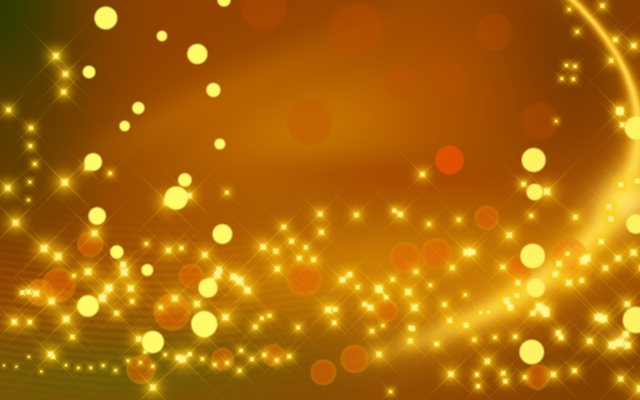
Write a WebGL 2 fragment shader that draws this background.

```glsl
#version 300 es
precision highp float;
// Amber festive background: a golden ribbon, soft discs and diagonal sparkles.
uniform vec2 u_resolution;
out vec4 fragColor;

float hash(float n) { return fract(sin(n * 12.9898) * 43758.5453); }

// Soft elliptical patch of light, tilted by an angle
float patchLight(vec2 p, vec2 center, vec2 radii, float angle) {
    vec2 d = p - center;
    float c = cos(angle), s = sin(angle);
    d = vec2(c * d.x + s * d.y, c * d.y - s * d.x) / radii;
    return exp(-dot(d, d));
}

float disc(vec2 p, vec2 center, float radius, float blur) {
    return 1.0 - smoothstep(radius - blur, radius + blur, length(p - center));
}

// Glowing point with two thin diagonal rays
float sparkle(vec2 d, float size) {
    vec2 q = abs(vec2(d.x + d.y, d.x - d.y)) * 0.707 / size;
    float r2 = dot(q, q);
    vec2 rays = exp(-q * q * 600.0) * exp(-q.yx * 1.3);
    return 1.5 * exp(-r2 * 26.0) + 0.75 * exp(-r2 * 4.5) + 0.5 * (rays.x + rays.y);
}

vec2 ribbonPoint(float t) {
    float s = 1.0 - t;
    return s * s * s * vec2(1.41, 1.02) + 3.0 * s * s * t * vec2(1.75, 0.72)
         + 3.0 * s * t * t * vec2(1.68, 0.28) + t * t * t * vec2(0.75, 0.06);
}

// Distance to the ribbon and the position along it
vec2 ribbon(vec2 p) {
    vec2 best = vec2(9.0, 0.0), a = ribbonPoint(0.0);
    for (float i = 0.0; i < 24.0; i++) {
        vec2 b = ribbonPoint((i + 1.0) / 24.0), e = b - a;
        float h = clamp(dot(p - a, e) / dot(e, e), 0.0, 1.0);
        float d = length(p - a - e * h);
        if (d < best.x) best = vec2(d, (i + h) / 24.0);
        a = b;
    }
    return best;
}

vec3 backdrop(vec2 p) {
    vec3 col = vec3(0.58, 0.26, 0.0);
    col = mix(col, vec3(0.78, 0.46, 0.0), 0.95 * patchLight(p, vec2(0.80, 0.68), vec2(0.42, 0.17), 0.22));
    col = mix(col, vec3(0.74, 0.40, 0.01), 0.6 * patchLight(p, vec2(0.52, 0.74), vec2(0.42, 0.05), 0.42));
    col = mix(col, vec3(0.68, 0.30, 0.0), 0.6 * patchLight(p, vec2(1.15, 0.77), vec2(0.22, 0.20), 0.0));
    col = mix(col, vec3(0.62, 0.25, 0.0), 0.8 * patchLight(p, vec2(1.15, 0.54), vec2(0.45, 0.055), -0.06));
    col = mix(col, vec3(0.81, 0.50, 0.01), 0.95 * patchLight(p, vec2(0.92, 0.31), vec2(0.62, 0.17), 0.1));
    col = mix(col, vec3(0.42, 0.20, 0.0), 0.7 * patchLight(p, vec2(1.45, 0.90), vec2(0.20, 0.30), 0.0));
    col = mix(col, vec3(0.48, 0.24, 0.0), 0.8 * patchLight(p, vec2(1.50, 0.06), vec2(0.34, 0.18), 0.3));
    col = mix(col, vec3(0.18, 0.22, 0.0), patchLight(p, vec2(-0.02, 0.98), vec2(0.24, 0.34), 0.0));
    col = mix(col, vec3(0.34, 0.23, 0.0), 0.75 * patchLight(p, vec2(0.0, 0.60), vec2(0.20, 0.22), 0.0));
    col = mix(col, vec3(0.42, 0.36, 0.02), 0.9 * patchLight(p, vec2(0.26, 0.06), vec2(0.62, 0.14), 0.03));
    // Fine wavy grooves at the lower left
    float groove = sin(330.0 * (p.y + 0.035 * sin(p.x * 4.0)));
    return col * (1.0 + 0.06 * groove * patchLight(p, vec2(0.15, 0.22), vec2(0.5, 0.18), 0.0));
}

void main() {
    vec2 p = gl_FragCoord.xy / u_resolution.y;
    p.x += 0.5 * (1.6 - u_resolution.x / u_resolution.y);
    vec3 col = backdrop(p);

    // Ribbon, slim at the top and broad where it sweeps down
    vec2 rib = ribbon(p);
    float width = mix(0.014, 0.060, smoothstep(0.15, 0.6, rib.y));
    float fade = 1.0 - smoothstep(0.72, 1.0, rib.y);
    float band = rib.x / width;
    col = mix(col, vec3(0.93, 0.64, 0.04), fade * (0.7 * exp(-band * band) + 0.3 * exp(-band * 0.55)));
    col = mix(col, vec3(1.0, 0.90, 0.36), 0.75 * fade * exp(-band * band * 5.0));
    col = mix(col, vec3(1.0, 0.9, 0.4), 0.85 * patchLight(p, vec2(1.57, 0.50), vec2(0.08, 0.06), 0.5));

    // Faint discs above, smaller orange discs below
    for (float i = 0.0; i < 7.0; i++) {
        vec2 c = vec2(0.66 + 0.115 * i, 0.83 + 0.15 * cos(i * 2.7));
        float radius = 0.032 + 0.045 * hash(i + 3.0);
        col = mix(col, vec3(0.76, 0.30, 0.01), 0.32 * disc(p, c, radius, radius * 0.12));
    }
    col = mix(col, vec3(0.92, 0.32, 0.0), 0.8 * disc(p, vec2(1.124, 0.60), 0.036, 0.003));
    for (float i = 0.0; i < 18.0; i++) {
        vec2 c = vec2(0.10 + 1.4 * fract(i * 0.618), 0.04 + 0.44 * hash(i + 41.0));
        float radius = 0.025 + 0.022 * hash(i + 67.0);
        float rim = smoothstep(0.6, 1.0, length(p - c) / radius);
        col = mix(col, vec3(0.91, 0.39 + 0.12 * rim, 0.02), 0.5 * disc(p, c, radius, 0.003));
    }

    // Sparkles: wide field, ribbon, upper corners and a pale lower trail
    float light = 0.0;
    for (float i = 0.0; i < 130.0; i++) {
        float x = 1.62 * fract(i * 0.618 + 0.1);
        float y = 0.31 + 0.30 * (hash(i + 5.0) + hash(i + 311.0) - 1.0);
        light += sparkle(p - vec2(x, y), 0.026 + 0.034 * hash(i + 151.0));
    }
    for (float i = 0.0; i < 14.0; i++) {
        vec2 jitter = vec2(hash(i + 11.0), hash(i + 29.0));
        light += sparkle(p - ribbonPoint(0.45 + 0.036 * i) - 0.05 * (jitter - 0.5), 0.046);
        light += sparkle(p - vec2(1.39, 0.66) - jitter * vec2(0.20, 0.34), 0.02 + 0.025 * jitter.x);
        // Low scatter at the right
        light += sparkle(p - vec2(0.9, 0.02) - jitter.yx * vec2(0.7, 0.2), 0.024 + 0.02 * jitter.y);
    }
    for (float i = 0.0; i < 9.0; i++) {
        vec2 c = vec2(0.01 + 0.19 * hash(i + 83.0), 0.50 + 0.045 * i);
        light += sparkle(p - c, 0.018 + 0.004 * i);
    }
    for (float i = 0.0; i < 24.0; i++) {
        vec2 c = vec2(0.01 + 0.031 * i, 0.07 + 0.045 * hash(i + 97.0));
        light += sparkle(p - c, 0.012 + 0.001 * i);
    }
    col = mix(col, vec3(0.98, 0.78, 0.06), 1.0 - exp(-light));
    col = mix(col, vec3(1.0, 0.96, 0.55), smoothstep(0.9, 2.6, light));

    // Bright pale discs: a winding column at the left, a group at the right
    for (float i = 0.0; i < 20.0; i++) {
        vec2 c = vec2(0.39 + 0.17 * cos(i * 2.4), 1.0 - 0.045 * i);
        col = mix(col, vec3(1.0, 0.98, 0.40), disc(p, c, 0.013 + 0.021 * hash(i + 19.0), 0.004));
    }
    for (float i = 0.0; i < 8.0; i++) {
        vec2 c = vec2(1.42 + 0.17 * cos(i * 2.1), 0.68 - 0.08 * i);
        col = mix(col, vec3(1.0, 0.95, 0.38), disc(p, c, 0.033 - 0.017 * hash(i + 59.0), 0.004));
    }
    fragColor = vec4(col, 1.0);
}
```
